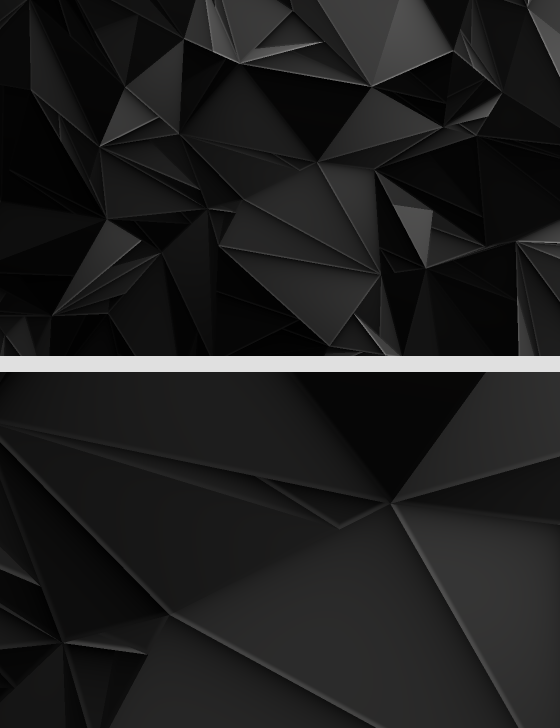
Top: the whole. Bottom: its middle third, enlarged.
Write a Shadertoy shader that draws this background.

```glsl
// Lattice axes on the canvas: facets stretch down to the right
const mat2 toCanvas = mat2(0.21, -0.15, 0.09, 0.19);

vec2 hash2(vec2 p) {
    vec3 s = fract(p.xyx * vec3(0.1031, 0.1030, 0.0973));
    s += dot(s, s.yzx + 33.33);
    return fract((s.xx + s.yz) * s.zy);
}

float cross2(vec2 a, vec2 b) { return a.x * b.y - a.y * b.x; }

vec2 corner(vec2 id) { return toCanvas * (id + 0.9 * (hash2(id + 11.0) - 0.5)); }

bool inside(vec2 p, vec2 a, vec2 b, vec2 c) {
    return cross2(b - a, p - a) >= 0.0 && cross2(c - b, p - b) >= 0.0 && cross2(a - c, p - c) >= 0.0;
}

// True when the diagonal from-to lies within its quad
bool separates(vec2 from, vec2 to, vec2 right, vec2 left) {
    return cross2(to - from, right - from) < 0.0 && cross2(to - from, left - from) > 0.0;
}

// Finds the counter-clockwise triangle of the jittered mesh around p
void findFacet(vec2 p, out vec2 a, out vec2 b, out vec2 c) {
    a = p;
    b = p + vec2(0.1, 0.0);
    c = p + vec2(0.0, 0.1);
    vec2 base = floor(inverse(toCanvas) * p);
    for (int k = 0; k < 9; k++) {
        vec2 id = base + vec2(k % 3 - 1, k / 3 - 1);
        vec2 q0 = corner(id), q1 = corner(id + vec2(1, 0));
        vec2 q2 = corner(id + vec2(1, 1)), q3 = corner(id + vec2(0, 1));
        bool rising = separates(q0, q2, q1, q3)
            && (hash2(id + 57.0).x > 0.6 || !separates(q1, q3, q2, q0));
        if (!rising) {
            vec2 first = q0;
            q0 = q1; q1 = q2; q2 = q3; q3 = first;
        }
        if (inside(p, q0, q1, q2)) { a = q0; b = q1; c = q2; }
        if (inside(p, q0, q2, q3)) { a = q0; b = q2; c = q3; }
    }
}

float relief(vec2 p) {
    vec2 a, b, c;
    findFacet(p, a, b, c);
    float tone = 0.025 + 0.25 * pow(hash2((a + b + c) * 91.0).x, 1.7);

    // Facets are folded into splinters, each round from another corner
    for (int i = 0; i < 2; i++) {
        vec2 seed = hash2((a + b + c) * 67.0 + 5.0);
        if (seed.y > 0.4) {
            vec2 fold = mix(b, c, 0.2 + 0.6 * seed.x);
            if (inside(p, a, b, fold)) { c = fold; tone *= 0.68; }
            else { b = fold; tone *= 1.2; }
        }
        vec2 apex = a;
        a = b; b = c; c = apex;
    }

    // Slow gradient over the facet and over the whole canvas
    vec2 centre = (a + b + c) / 3.0;
    tone *= 1.0 + 1.8 * dot(p - centre, hash2(centre * 77.0) - 0.3);
    tone *= 0.55 + 0.75 * smoothstep(0.1, 1.4, dot(p, vec2(0.5, 0.75)));

    // Lower edges catch a thin rim of light, upper edges lie in shadow
    float rim = 0.0, shade = 1.0;
    vec2 v[4] = vec2[4](a, b, c, a);
    for (int i = 0; i < 3; i++) {
        vec2 edge = v[i + 1] - v[i];
        vec2 inward = normalize(vec2(-edge.y, edge.x));
        float d = dot(p - v[i], inward);
        float lift = hash2((v[i] + v[i + 1]) * 83.0).x;
        float facing = dot(inward, vec2(0.25, 0.97));
        rim = max(rim, lift * smoothstep(-0.1, 0.7, facing) * smoothstep(0.006, 0.0015, d));
        float shadow = 0.55 * exp(-d * 22.0) + 0.45 * exp(-d * 110.0);
        shade *= 1.0 - lift * smoothstep(0.0, 0.6, -facing) * shadow;
    }
    return tone * shade + rim * (0.035 + 0.65 * tone);
}

void mainImage(out vec4 fragColor, in vec2 fragCoord) {
    // Four samples per pixel smooth the facet borders
    float light = 0.0;
    for (int i = 0; i < 4; i++) {
        vec2 offset = vec2(i % 2, i / 2) * 0.5 - 0.25;
        light += 0.25 * relief((fragCoord + offset) / iResolution.y);
    }
    fragColor = vec4(clamp(light, 0.0, 1.0) * vec3(1.0, 0.995, 0.99), 1.0);
}
```
